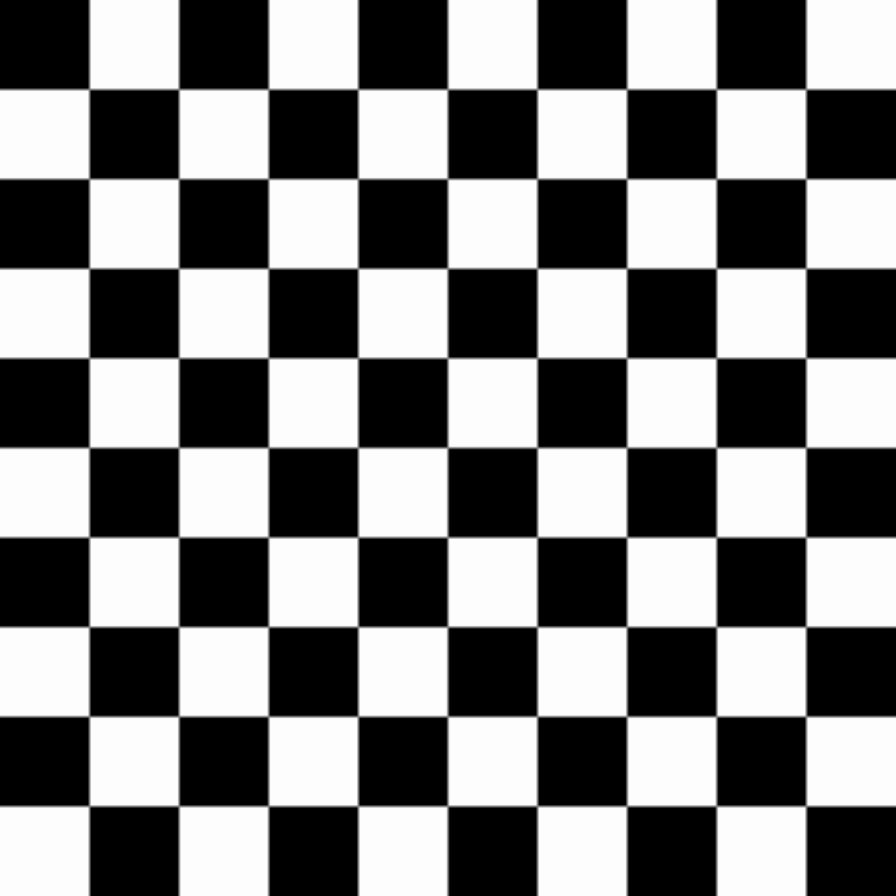
Reproduce this pattern procedurally as a WebGL 1 fragment shader.

```glsl
precision highp float;
// Black and white checkerboard with softly blended borders between squares.
// Each axis gives a signed wave that flips at every inner grid line;
// the product of the two waves selects the dark or light colour.

#define CELLS 10.0                  // squares across and down
#define EDGE_HALF_WIDTH 0.020       // half the soft border, in squares
#define DARK_COLOR vec3(0.0)
#define LIGHT_COLOR vec3(0.994)

uniform vec2 u_resolution;

// +1 in even cells, -1 in odd cells, with a linear ramp at inner lines only.
vec2 alternatingWave(vec2 cellPos, vec2 halfWidth) {
  vec2 nearestLine = clamp(floor(cellPos + 0.5), 1.0, CELLS - 1.0);
  vec2 flip = 1.0 - 2.0 * mod(nearestLine, 2.0);
  return flip * clamp((cellPos - nearestLine) / halfWidth, -1.0, 1.0);
}

void main() {
  vec2 cellPos = gl_FragCoord.xy / u_resolution * CELLS;

  // Keep the ramp at least one pixel wide on small canvases.
  vec2 halfWidth = max(vec2(EDGE_HALF_WIDTH), 0.5 * CELLS / u_resolution);

  // Equal signs are light, so the lower left square is light.
  vec2 wave = alternatingWave(cellPos, halfWidth);
  float lightness = 0.5 + 0.5 * wave.x * wave.y;

  gl_FragColor = vec4(mix(DARK_COLOR, LIGHT_COLOR, lightness), 1.0);
}
```
